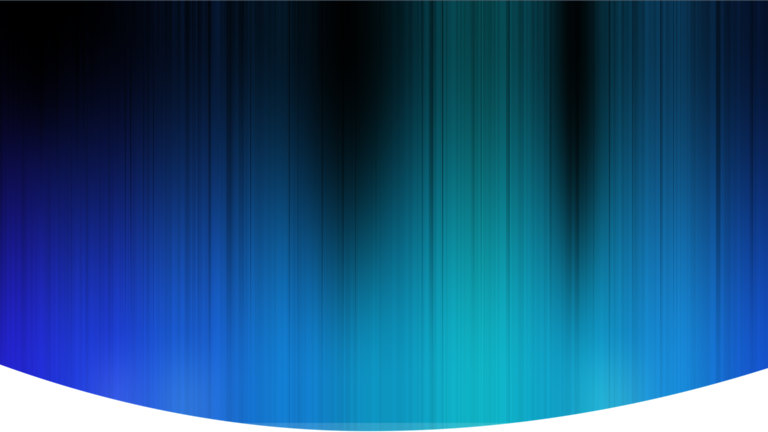
Write a Shadertoy shader that draws this background.

```glsl
float hash(float n) {
    return fract(sin(n * 127.1) * 43758.5453);
}

float noise(float x) {
    float i = floor(x), f = fract(x);
    return mix(hash(i), hash(i + 1.0), f * f * (3.0 - 2.0 * f));
}

float bump(float x, float center, float width) {
    float d = (x - center) / width;
    return exp(-d * d);
}

// Full-strength hue from left to right
vec3 spectrum(float x) {
    vec3 hues[9] = vec3[9](
        vec3(0.14, 0.14, 0.82), vec3(0.12, 0.24, 0.86), vec3(0.10, 0.37, 0.83),
        vec3(0.07, 0.48, 0.80), vec3(0.05, 0.58, 0.75), vec3(0.06, 0.70, 0.77),
        vec3(0.06, 0.61, 0.78), vec3(0.09, 0.53, 0.83), vec3(0.08, 0.33, 0.80));
    float p = clamp(x, 0.0, 0.9999) * 8.0;
    int i = int(p);
    return mix(hues[i], hues[i + 1], smoothstep(0.0, 1.0, fract(p)));
}

// Vertical light falloff, shifted per column to form streaks
float curtain(vec2 uv) {
    float x = uv.x;
    float left = 1.0 - smoothstep(0.25, 0.42, x);
    float coarse = noise(x * 70.0) - 0.5;
    float medium = noise(x * 190.0 + 31.0) - 0.5;
    float fine = noise(x * 430.0 + 77.0) - 0.5;
    float streak = 0.35 * coarse + 0.4 * medium + 0.5 * fine;

    float dips = bump(x, 0.45, 0.055) + bump(x, 0.75, 0.035);
    float crest = 0.16 * smoothstep(0.08, 0.3, x) + 0.2 * smoothstep(0.48, 0.6, x)
                - 0.16 * smoothstep(0.85, 1.0, x);
    crest *= 1.0 - 0.9 * min(dips, 1.0);

    float height = uv.y + streak * mix(0.08, 0.22, left) * smoothstep(0.1, 0.7, uv.y);
    float fall = 1.0 - smoothstep(0.1, 1.0, height);
    float light = mix(crest, 1.0, pow(fall, 1.15 + 0.75 * dips));

    // Thin dark and bright lines, strongest near the top
    float contrast = mix(0.1, mix(0.55, 1.5, left), smoothstep(0.1, 1.0, uv.y));
    light *= max(1.0 + streak * contrast, 0.0);
    float line = smoothstep(0.8, 1.0, noise(x * 300.0 + 11.0));
    light *= 1.0 - line * mix(0.05, 0.35, smoothstep(0.1, 0.8, uv.y));
    return light * (1.0 - 0.85 * bump(x, 0.045, 0.04) * smoothstep(0.6, 0.95, uv.y));
}

void mainImage(out vec4 fragColor, in vec2 fragCoord) {
    vec2 uv = fragCoord / iResolution.xy;
    float pixel = 1.0 / iResolution.y;
    vec3 color = spectrum(uv.x) * curtain(uv);

    // Pale glows along the base
    float glow = bump(uv.x, 0.15, 0.04) + bump(uv.x, 0.24, 0.05) + bump(uv.x, 0.8, 0.05);
    color += vec3(0.08, 0.09, 0.03) * glow * (1.0 - smoothstep(0.05, 0.25, uv.y));

    // Faint flat band and top rim
    color = mix(color, vec3(1.0), 0.13 * (1.0 - smoothstep(-pixel, pixel, uv.y - 0.021)));
    color = mix(color, vec3(0.35, 0.4, 0.45), 0.5 * smoothstep(0.996, 0.999, uv.y));

    // White area below the sagging curve
    float d = uv.x - 0.48;
    float edge = 0.002 + d * d * (d < 0.0 ? 0.67 : 0.54);
    color = mix(vec3(1.0), color, smoothstep(-pixel, pixel, uv.y - edge));
    fragColor = vec4(color, 1.0);
}
```
